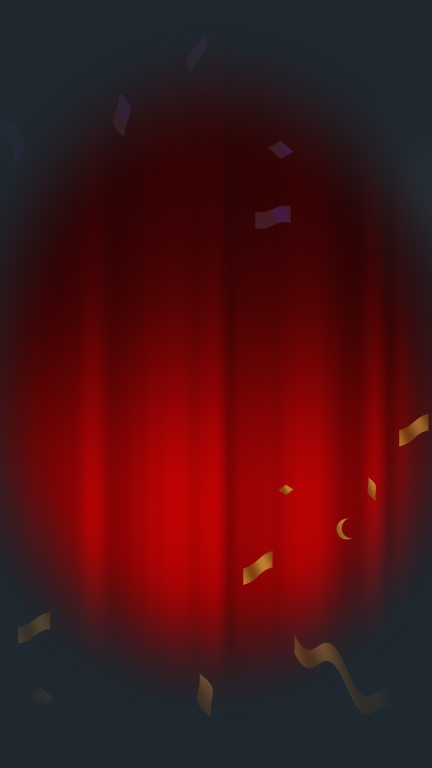
Give the GLSL for this background, as a Shadertoy shader.

```glsl
// Draws a glowing red stage curtain in a slate vignette with drifting confetti.

// Antialiased coverage of a signed distance, in canvas widths.
float cover(float d) {
    float aa = 0.8 / iResolution.x;
    return 1.0 - smoothstep(-aa, aa, d);
}

float bump(float x, float centre, float width) {
    float t = (x - centre) / width;
    return exp(-t * t);
}

// Wavy strip with upright ends.
float flagShape(vec2 q, float len, float slope) {
    float spine = slope * q.x + 0.10 * len * sin(q.x / len * 3.14);
    return max(abs(q.x) - len, abs(q.y - spine) - 0.019);
}

float diamondShape(vec2 q, float len, float slope) {
    return (abs(q.x) + abs(q.y - slope * q.x) / 0.7 - len) * 0.6;
}

// Upright twisted strip with pointed ends.
float curlShape(vec2 q, float len, float slope) {
    float u = q.y / len;
    float spine = slope * q.y + 0.12 * len * sin(u * 3.14);
    return max(abs(q.x - spine) - 0.36 * len * (1.0 - u * u), abs(q.y) - len);
}

float crescentShape(vec2 q, float radius, vec2 cut) {
    return max(length(q) - radius, radius - length(q - cut));
}

// Long streamer falling in steps to the right.
float streamerShape(vec2 p) {
    float spine = 0.303 - 0.8 * (p.x - 0.683) + 0.030 * sin(46.8 * (p.x - 0.736));
    return max(abs(p.y - spine) - 0.021, abs(p.x - 0.80) - 0.118) * 0.7;
}

// Pleats: broad lit ridges, dark creases and a fine weave of sines.
float curtainFolds(float x) {
    float f = 0.82;
    f += 0.20 * bump(x, 0.212, 0.030) + 0.17 * bump(x, 0.40, 0.070);
    f += 0.14 * bump(x, 0.495, 0.025) + 0.20 * bump(x, 0.715, 0.055);
    f += 0.24 * bump(x, 0.868, 0.022) + 0.12 * bump(x, 0.935, 0.020);
    f -= 0.17 * bump(x, 0.535, 0.016) + 0.10 * bump(x, 0.810, 0.030);
    f -= 0.08 * bump(x, 0.270, 0.025) + 0.12 * bump(x, 0.900, 0.014);
    return f + 0.012 * sin(x * 95.0) + 0.010 * sin(x * 163.0 + 1.0);
}

void mainImage(out vec4 fragColor, in vec2 fragCoord) {
    vec2 uv = fragCoord / iResolution.xy;
    vec2 p = fragCoord / iResolution.x;

    // Curtain lit from below the middle.
    float light = 0.20 + 0.56 * bump(uv.y, 0.336, 0.23);
    float side = 2.0 * uv.x - 1.0;
    float folds = mix(1.0, curtainFolds(uv.x), smoothstep(0.95, 0.45, uv.y) * 0.6 + 0.4);
    float red = light * folds * (1.0 - 0.35 * side * side);
    vec3 col = vec3(red, 0.012, 0.015);

    // Slate vignette, slightly tighter at the bottom.
    vec2 oval = (uv - vec2(0.5, 0.505)) / vec2(0.532, uv.y > 0.505 ? 0.39 : 0.371);
    float haze = smoothstep(0.72, 1.2, length(oval));
    vec3 slate = vec3(0.122, 0.155, 0.182);
    slate += 0.03 * bump(length((uv - vec2(1.0, 0.74)) * vec2(1.0, 1.8)), 0.0, 0.13);
    col = mix(col, slate, haze);

    // Confetti: centre, half length and slope; flags, diamonds, then curls.
    vec4 pieces[11] = vec4[11](
        vec4(0.958, 0.782, 0.034, 0.55), vec4(0.597, 0.463, 0.034, 0.60),
        vec4(0.079, 0.324, 0.037, 0.45), vec4(0.632, 1.275, 0.041, 0.15),
        vec4(0.662, 0.644, 0.017, 0.05), vec4(0.650, 1.431, 0.030, -0.15),
        vec4(0.095, 0.164, 0.031, -0.10), vec4(0.861, 0.646, 0.026, -0.30),
        vec4(0.475, 0.169, 0.049, -0.25), vec4(0.282, 1.512, 0.050, -0.08),
        vec4(0.455, 1.653, 0.042, 0.35));
    float paper = 0.0;
    float sheen = 0.5 + 0.5 * sin(p.x * 75.0 + p.y * 30.0);
    for (int i = 0; i < 11; i++) {
        vec4 c = pieces[i];
        vec2 q = p - c.xy;
        float d = i < 4 ? flagShape(q, c.z, c.w)
                : i < 7 ? diamondShape(q, c.z, c.w)
                : curlShape(q, c.z, c.w);
        float a = cover(d);
        sheen = mix(sheen, 0.5 + 0.5 * sin((q.x + 0.5 * q.y) / c.z * 3.0), a);
        paper = max(paper, a * (i == 6 ? 0.35 : 1.0));
    }
    paper = max(paper, cover(crescentShape(p - vec2(0.803, 0.553), 0.024, vec2(0.012, 0.002))));
    paper = max(paper, 0.6 * cover(crescentShape(p - vec2(0.0, 1.443), 0.056, vec2(-0.024))));
    paper = max(paper, cover(streamerShape(p)) * smoothstep(0.93, 0.78, p.x));

    // Gold near the light, faint violet in the dark above.
    float high = smoothstep(0.9, 1.2, p.y);
    vec3 gold = mix(vec3(0.50, 0.29, 0.07), vec3(0.78, 0.56, 0.22), sheen);
    vec3 violet = mix(vec3(0.34, 0.24, 0.30), vec3(0.36, 0.22, 0.62), sheen * sheen);
    float opacity = mix(0.88, 0.42, high) * (1.0 - 0.72 * haze);
    col = mix(col, mix(gold, violet, high), paper * opacity);

    fragColor = vec4(col, 1.0);
}
```
